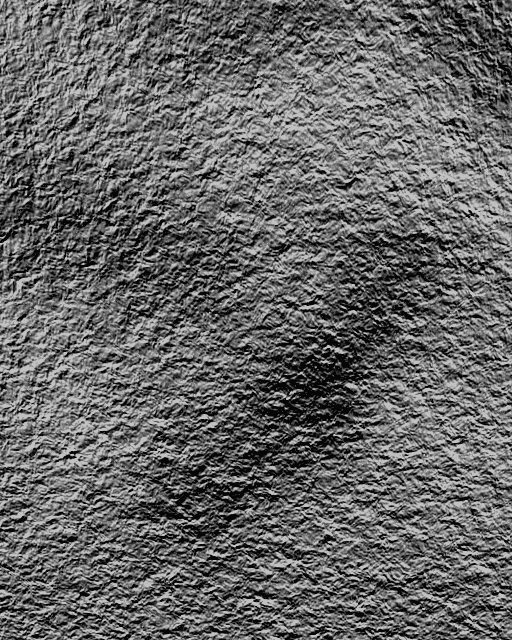
Give the GLSL for this texture, as a WebGL 2 fragment shader.

```glsl
#version 300 es
precision highp float;
precision highp int;
// Dark, craggy stone sheet seen under raking light from above.
// A warped gradient-noise height field is lit by its slope along the light,
// then laid over broad soft shadows and sprinkled with small glints.

#define BASE_TONE 0.435
#define BROAD_GAIN 0.87
#define RELIEF_GAIN 1.0
#define CRACK_DEPTH 1.2
#define LIGHT_STEP 0.0014
#define CRAG_FREQ vec2(62.0, 84.0)
#define CRAG_STRETCH 15.0
#define OCTAVE_FADE 0.68
#define GRAIN_FREQ 330.0
#define GRAIN_GAIN 0.2
#define GLINT_GAIN 0.25
#define TONE_RANGE vec2(0.025, 0.76)

uniform vec2 u_resolution;
out vec4 fragColor;

// Integer hash giving a gradient vector in [-1, 1]
vec2 hashGradient(vec2 cell) {
    uvec2 v = uvec2(ivec2(cell) + 4096);
    v = v * 1664525u + 1013904223u;
    v.x += v.y * 1664525u;
    v.y += v.x * 1664525u;
    v ^= v >> 16u;
    v.x += v.y * 1664525u;
    v.y += v.x * 1664525u;
    v ^= v >> 16u;
    return vec2(v & 65535u) / 32767.5 - 1.0;
}

float gradientNoise(vec2 p) {
    vec2 cell = floor(p), f = p - cell;
    vec2 w = f * f * f * (f * (f * 6.0 - 15.0) + 10.0);
    vec2 right = vec2(1.0, 0.0), up = vec2(0.0, 1.0);
    float a = dot(hashGradient(cell), f);
    float b = dot(hashGradient(cell + right), f - right);
    float c = dot(hashGradient(cell + up), f - up);
    float d = dot(hashGradient(cell + 1.0), f - 1.0);
    return mix(mix(a, b, w.x), mix(c, d, w.x), w.y);
}

// Stone height: crags grow finer and flatter toward the bottom
float stoneHeight(vec2 p) {
    vec2 q = vec2(CRAG_FREQ.x * p.x, (CRAG_FREQ.y - CRAG_STRETCH * p.y) * p.y);
    q += 0.5 * vec2(gradientNoise(q * 0.6 + 31.0), gradientNoise(q * 0.6 + 77.0));
    float height = 1.3 * gradientNoise(q * 0.43 + 140.0), amplitude = 1.1;
    for (int i = 0; i < 3; i++) {
        height += amplitude * gradientNoise(q);
        q = mat2(1.7, 0.8, -0.8, 1.7) * q + 17.3;
        amplitude *= OCTAVE_FADE;
    }
    return height;
}

// Soft-edged stroke between two points
float softStroke(vec2 p, vec2 a, vec2 b, float radius) {
    vec2 ab = b - a;
    float t = clamp(dot(p - a, ab) / dot(ab, ab), 0.0, 1.0);
    float d = length(p - a - ab * t) / radius;
    return exp(-d * d);
}

// Large hollows and swells of the sheet
float broadShade(vec2 p) {
    vec2 q = p + 0.05 * vec2(gradientNoise(p * 9.0 + 5.0), gradientNoise(p * 9.0 + 50.0));
    float shade = 0.0;
    shade -= 0.25 * softStroke(q, vec2(0.30, 0.20), vec2(0.50, 0.38), 0.085);
    shade -= 0.24 * softStroke(q, vec2(0.51, 0.41), vec2(0.62, 0.57), 0.075);
    shade -= 0.17 * softStroke(q, vec2(0.03, 0.67), vec2(0.31, 0.57), 0.085);
    shade -= 0.22 * softStroke(q, vec2(0.74, 0.99), vec2(0.80, 0.89), 0.085);
    shade -= 0.12 * softStroke(q, vec2(0.28, 0.91), vec2(0.46, 1.0), 0.075);
    shade += 0.15 * softStroke(q, vec2(0.38, 0.82), vec2(0.56, 0.84), 0.085);
    shade += 0.13 * softStroke(q, vec2(0.70, 0.75), vec2(0.80, 0.70), 0.10);
    shade += 0.09 * softStroke(q, vec2(0.04, 0.48), vec2(0.12, 0.32), 0.10);
    shade += 0.08 * softStroke(q, vec2(0.66, 0.37), vec2(0.76, 0.30), 0.10);
    shade += 0.08 * softStroke(q, vec2(0.04, 0.95), vec2(0.18, 0.85), 0.09);
    shade -= 0.07 * (1.0 - smoothstep(0.0, 0.2, p.y));
    return shade + 0.08 * gradientNoise(p * vec2(13.0, 8.0) + 9.0);
}

void main() {
    vec2 p = gl_FragCoord.xy / u_resolution.y;
    float shade = BROAD_GAIN * broadShade(p);

    // Light swings sideways toward the upper edges
    float side = gl_FragCoord.x / u_resolution.x;
    vec2 light = normalize(vec2(mix(-0.9, 0.5, side) * (0.3 + p.y), 1.0));
    vec2 offset = light * LIGHT_STEP;
    float relief = stoneHeight(p - offset) - stoneHeight(p + offset);

    // Cracks bite deeper; roughness varies in patches and rises in hollows
    relief *= relief < 0.0 ? CRACK_DEPTH : 1.0;
    relief *= 1.0 + 0.8 * gradientNoise(p * 26.0 + 61.0) - min(shade, 0.0);

    // Fine grain and scattered bright specks
    float grain = gradientNoise(p * GRAIN_FREQ + 3.7);
    float glint = smoothstep(0.26, 0.5, gradientNoise(p * GRAIN_FREQ * 0.9 + 211.3));

    float tone = BASE_TONE + shade + RELIEF_GAIN * relief + GRAIN_GAIN * grain;
    tone = max(tone, TONE_RANGE.x) + GLINT_GAIN * glint;
    fragColor = vec4(vec3(clamp(tone, TONE_RANGE.x, TONE_RANGE.y)), 1.0);
}
```
